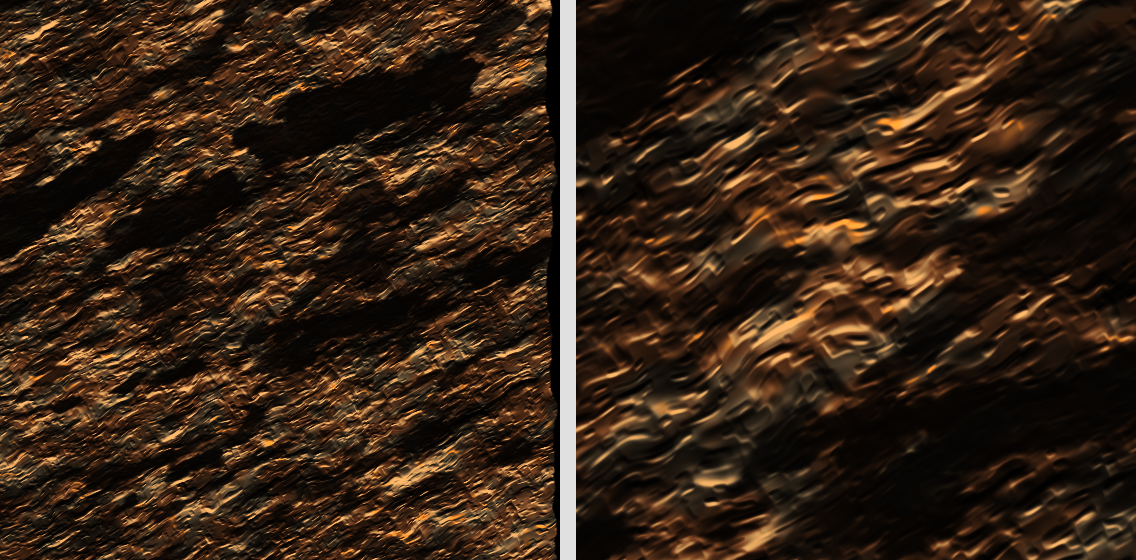
Left: the whole. Right: its middle third, enlarged.
This texture is drawn by a Shadertoy shader. Its source:

```glsl
#define GRAIN_ANGLE 0.52
#define GRAIN_STRETCH 2.1
#define BASE_FREQ 7.0
#define OCTAVES 5
#define RELIEF 0.62
#define LIGHT_STEP 0.0022
#define BASE_TONE 0.235
#define PATCH_CONTRAST 2.6
#define EDGE_X 0.98

const int CREVICES = 6;
// Each crevice runs from xy to zw.
const vec4 creviceLine[CREVICES] = vec4[](
    vec4(-0.05, 0.56, 0.25, 0.74), vec4(0.25, 0.60, 0.39, 0.66),
    vec4(0.46, 0.74, 0.82, 0.87), vec4(0.46, 0.37, 1.02, 0.56),
    vec4(-0.05, 0.23, 0.42, 0.36), vec4(0.20, 0.08, 0.47, 0.25));
const float creviceWidth[CREVICES] = float[](0.036, 0.036, 0.040, 0.019, 0.008, 0.008);

float hash(vec2 p) {
    vec3 q = fract(vec3(p.xyx) * 0.1031);
    q += dot(q, q.yzx + 33.33);
    return fract((q.x + q.y) * q.z);
}

float noise(vec2 p) {
    vec2 cell = floor(p), f = fract(p);
    f = f * f * f * (f * (f * 6.0 - 15.0) + 10.0);
    return mix(mix(hash(cell), hash(cell + vec2(1, 0)), f.x),
               mix(hash(cell + vec2(0, 1)), hash(cell + vec2(1, 1)), f.x), f.y);
}

float fbm(vec2 p) {
    float sum = 0.0, amp = 0.5;
    for (int i = 0; i < 4; i++) {
        sum += amp * noise(p);
        p = p * 2.07 + 17.3;
        amp *= 0.5;
    }
    return sum / 0.9375;
}

mat2 rotation(float a) {
    return mat2(cos(a), -sin(a), sin(a), cos(a));
}

// Aligns x with the grain of the rock.
vec2 grainSpace(vec2 p) {
    return rotation(GRAIN_ANGLE) * p + 3.0;
}

vec2 noise2(vec2 p) {
    return vec2(noise(p + 5.0), noise(p + 41.0)) - 0.5;
}

// Stretched layers, steeper towards the fine grain and partly folded into ridges.
float rockHeight(vec2 p) {
    p += 0.014 * noise2(p * 13.0) + 0.006 * noise2(p * 47.0);
    vec2 q = grainSpace(p) * vec2(1.0, GRAIN_STRETCH);
    float sum = 0.0, freq = BASE_FREQ;
    for (int i = 0; i < OCTAVES; i++) {
        float n = noise(q * freq + float(i) * 13.7);
        float ridge = 1.0 - sqrt(pow(2.0 * n - 1.0, 2.0) + 0.02);
        sum += (0.7 + 0.2 * float(i)) * mix(n, ridge, 0.4) / freq;
        freq *= 2.03;
    }
    return sum;
}

// 1 inside the deep shadowed gaps, 0 on the lit surface.
float creviceMask(vec2 p) {
    vec2 q = grainSpace(p);
    float rough = fbm(q * vec2(17.0, 38.0)) - 0.5;
    float mask = 0.0;
    for (int i = 0; i < CREVICES; i++) {
        vec2 a = creviceLine[i].xy, along = creviceLine[i].zw - a;
        float t = clamp(dot(p - a, along) / dot(along, along), 0.0, 1.0);
        float width = creviceWidth[i] * (0.6 + 0.8 * noise(vec2(t * 5.0, float(i) * 7.0)));
        float d = length(p - a - along * t) - width + rough * 0.085;
        mask = max(mask, 1.0 - smoothstep(-0.007, 0.007, d));
    }
    float gaps = fbm(q * vec2(8.0, 28.0) + 60.0);
    return max(mask, 0.9 * smoothstep(0.60, 0.69, gaps));
}

// Warm brown to grey olive in small streaks, with sparse orange flecks.
vec3 rockColor(float tone, vec2 p) {
    float grey = smoothstep(0.35, 0.75, fbm(grainSpace(p) * vec2(24.0, 42.0) + 80.0));
    float fleck = smoothstep(0.78, 0.90, noise(p * 52.0 + 9.0)) * smoothstep(0.3, 0.6, tone);
    vec3 tint = mix(vec3(1.04, 0.57, 0.29), vec3(0.88, 0.71, 0.49), grey);
    tint = mix(tint, vec3(1.0, 0.73, 0.42), smoothstep(0.42, 0.75, tone));
    tint = mix(tint, vec3(1.2, 0.68, 0.22), fleck);
    return tone * tint;
}

void mainImage(out vec4 fragColor, in vec2 fragCoord) {
    vec2 p = fragCoord / iResolution.y;

    // Raking light from above
    vec2 toLight = normalize(vec2(0.1, 1.0));
    float slope = (rockHeight(p) - rockHeight(p + toLight * LIGHT_STEP)) / LIGHT_STEP;
    float patches = fbm(grainSpace(p) * vec2(6.0, 12.0) + 30.0) - 0.5;
    float exposure = BASE_TONE * exp(slope * RELIEF + patches * PATCH_CONTRAST);
    float tone = 1.0 - exp(-exposure);

    // Gaps and the broken right border
    tone = mix(tone, 0.02 + 0.06 * tone, creviceMask(p));
    float border = EDGE_X + 0.05 * (fbm(vec2(p.y * 14.0, 2.0)) - 0.5);
    float inside = 1.0 - smoothstep(border - 0.002, border + 0.002, p.x);

    fragColor = vec4(rockColor(tone, p) * inside, 1.0);
}
```
